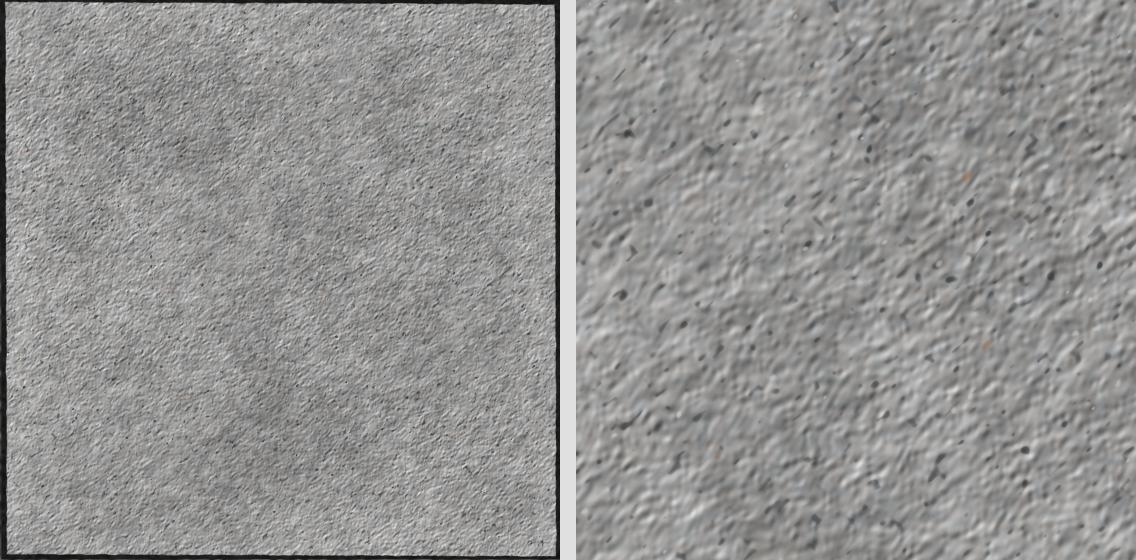
Left, the full canvas; right, a detail of the centre.
Reproduce this texture procedurally as a WebGL 1 fragment shader.

```glsl
precision highp float;
// A square grey concrete paving slab framed by dark, ragged joints.
// Stretched value noise is lit from the upper left to give a slanted grain;
// blotches, dark flecks, pits, pale chips and rusty stones lie on top of it.

uniform vec2 u_resolution;

const vec3 SLAB_COLOR = vec3(0.582, 0.579, 0.575);
const vec3 JOINT_COLOR = vec3(0.105, 0.107, 0.105);
const vec3 PIT_COLOR = vec3(0.18, 0.19, 0.20);
const vec3 CHIP_COLOR = vec3(0.82, 0.82, 0.80);
const vec3 RUST_COLOR = vec3(0.60, 0.44, 0.34);

const float GRAIN_ANGLE = 0.74;               // radians, rising to the right
const vec2 COARSE_GRAIN = vec2(140.0, 240.0); // cells along and across
const vec2 FINE_GRAIN = vec2(235.0, 350.0);
const vec2 FLECK_GRAIN = vec2(150.0, 235.0);
const float LIGHT_STEP = 0.0027;              // shift towards the light
const float RELIEF_GAIN = 0.31;
const float STAIN_GAIN = 0.11;
const float BLOTCH_GAIN = 0.25;
const float RIM_GLOW = 0.045;
const float RIM_WIDTH = 0.14;
const float EDGE_WOBBLE = 0.0032;
const float EDGE_SOFTNESS = 0.0016;

float hash(vec2 p) {
  vec3 q = fract(p.xyx * 0.1031);
  q += dot(q, q.yzx + 33.33);
  return fract((q.x + q.y) * q.z);
}

float noise(vec2 p) {
  vec2 i = floor(p), f = fract(p);
  f = f * f * (3.0 - 2.0 * f);
  return mix(mix(hash(i), hash(i + vec2(1.0, 0.0)), f.x),
             mix(hash(i + vec2(0.0, 1.0)), hash(i + vec2(1.0, 1.0)), f.x), f.y);
}

// Coordinates along (x) and across (y) a direction
vec2 turn(vec2 p, float angle) {
  float c = cos(angle), s = sin(angle);
  return vec2(c * p.x + s * p.y, c * p.y - s * p.x);
}

// Two grain layers at slightly different slants
float height(vec2 p) {
  float coarse = noise(turn(p, GRAIN_ANGLE - 0.12) * COARSE_GRAIN + 311.0);
  float fine = noise(turn(p, GRAIN_ANGLE + 0.25) * FINE_GRAIN + 733.0);
  return 0.64 * coarse + 0.46 * fine;
}

// Large cloudy stains, centred on zero
float stains(vec2 p) {
  return 0.5 * noise(p * 3.7 + 17.0) + 0.5 * noise(p * 11.0 + 41.0) - 0.5;
}

// Slanted blotches from stone size up to a few stones, centred on zero
float blotches(vec2 p) {
  vec2 q = turn(p, GRAIN_ANGLE - 0.1);
  return 0.22 * noise(q * vec2(25.0, 36.0) + 87.0)
       + 0.36 * noise(q * vec2(52.0, 78.0) + 139.0)
       + 0.42 * noise(q * vec2(98.0, 150.0) + 263.0) - 0.5;
}

// Soft, slanted specks: at most one in each cell of a jittered grid
float specks(vec2 p, float cells, float share, float radius, float seed) {
  vec2 g = turn(p, 0.4) * cells + seed;
  vec2 id = floor(g);
  vec2 center = 0.2 + 0.6 * vec2(hash(id + 5.3), hash(id + 19.7));
  vec2 d = turn(fract(g) - center, GRAIN_ANGLE - 0.9 + hash(id + 3.1)) / cells;
  float size = radius * mix(0.45, 1.0, hash(id + 11.9));
  float dist = length(d * vec2(0.75, 1.15));
  dist += 0.5 * radius * (noise(p * 330.0 + seed) - 0.5);
  float present = step(hash(id + 27.1), share);
  return present * (1.0 - smoothstep(size * 0.3, size * 1.25, dist));
}

// Signed distance to the slab's crooked rim, positive inside
float slabDistance(vec2 p) {
  float left = p.x - mix(0.0125, 0.0095, p.y);
  float right = mix(0.9930, 0.9910, p.y) - p.x;
  float bottom = p.y - mix(0.0105, 0.0065, p.x);
  float top = mix(0.9965, 0.9920, p.x) - p.y;
  float rim = min(min(left, right), min(bottom, top));
  float ragged = 0.6 * noise(p * 65.0 + 9.0) + 0.4 * noise(p * 170.0 + 51.0);
  return rim + EDGE_WOBBLE * (ragged - 0.5);
}

void main() {
  vec2 uv = gl_FragCoord.xy / u_resolution;
  float soft = max(EDGE_SOFTNESS, 0.7 / u_resolution.y);

  // Relief: brightness follows the slope facing the light
  vec2 bend = vec2(noise(uv * 71.0 + 7.0), noise(uv * 71.0 + 63.0)) - 0.5;
  vec2 p = uv + 0.003 * bend;
  vec2 toLight = vec2(-sin(GRAIN_ANGLE), cos(GRAIN_ANGLE));
  float relief = height(p) - height(p + LIGHT_STEP * toLight);
  float roughness = mix(0.75, 1.2, noise(uv * 5.0 + 29.0));

  // Slab surface with stains, blotches and a paler rim
  float inside = slabDistance(uv);
  float shade = RELIEF_GAIN * roughness * relief;
  shade += STAIN_GAIN * stains(uv) + BLOTCH_GAIN * blotches(p);
  shade += RIM_GLOW * (1.0 - smoothstep(0.0, RIM_WIDTH, inside));
  float tint = noise(uv * 150.0 + 201.0) - 0.5;
  vec3 color = SLAB_COLOR + shade + tint * vec3(0.018, 0.0, -0.018);

  // Ragged flecks where a slanted noise peaks on the shaded slopes
  float peak = noise(turn(p, GRAIN_ANGLE) * FLECK_GRAIN + 457.0) - 0.25 * relief;
  color = mix(color, PIT_COLOR, 0.50 * smoothstep(0.80, 1.02, peak));

  // Scattered pits and stones
  color = mix(color, PIT_COLOR, 0.75 * specks(uv, 47.0, 0.06, 0.0030, 157.0));
  color = mix(color, CHIP_COLOR, 0.55 * specks(uv, 83.0, 0.07, 0.0022, 223.0));
  color = mix(color, RUST_COLOR, 0.60 * specks(uv, 33.0, 0.015, 0.0030, 281.0));

  // Dark joints, with slivers of the neighbouring slabs beyond them
  vec3 joint = JOINT_COLOR + 0.07 * (noise(uv * 150.0 + 13.0) - 0.5);
  float leftSliver = (1.0 - smoothstep(0.001, 0.004, uv.x))
                   * (1.0 - smoothstep(0.45, 0.60, uv.y));
  float bottomSliver = 1.0 - smoothstep(0.0005, 0.003, uv.y);
  float sliver = max(leftSliver, bottomSliver) * noise(uv * 90.0 + 71.0);
  joint = mix(joint, SLAB_COLOR, 0.6 * sliver);
  color = mix(joint, color, smoothstep(-soft, soft, inside));

  gl_FragColor = vec4(clamp(color, 0.0, 1.0), 1.0);
}
```
